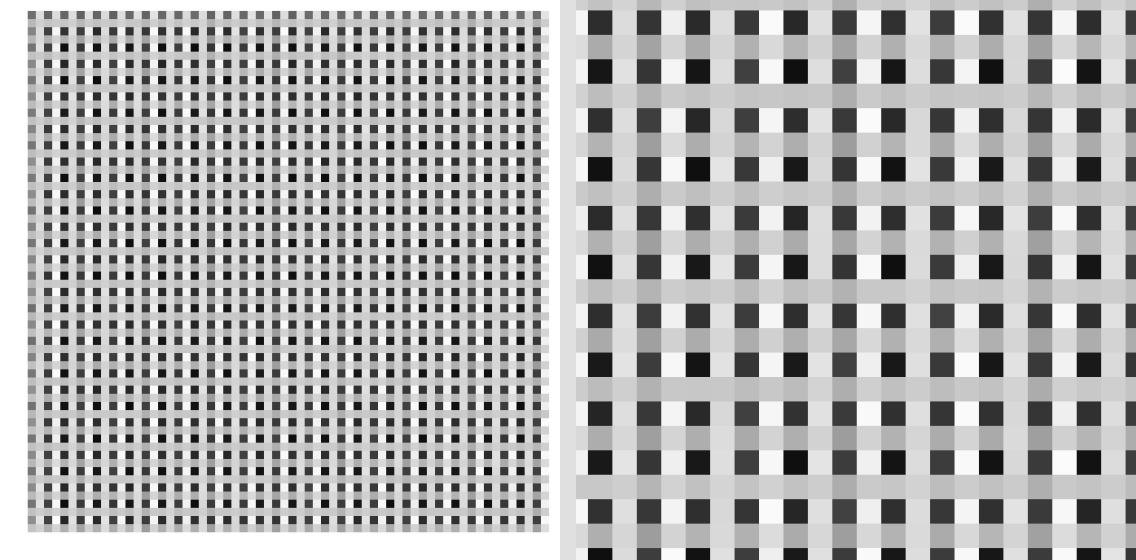
Left: the whole. Right: its middle third, enlarged.
Write a three.js fragment shader that draws this pattern.

```glsl
// Grey woven grid: 32 x 32 repeats of a two-by-two cell check inside a white margin.
// Each cell takes a tone from its column and row parity, with a slower alternation
// every four cells, paler first row and column, and a small hashed variation.

#define REPEATS 32.0
#define GRID_MIN 0.0495
#define GRID_MAX 0.9805
#define PAPER 1.0
#define DARK 0.21
#define DEEP 0.075
#define SHADE 0.72
#define LIGHT 0.83
#define PALE 0.96
#define VARIATION 0.05

varying vec2 vUv;

float hash(vec2 p) {
  return fract(sin(dot(p, vec2(127.1, 311.7))) * 43758.5453);
}

// Tone of one cell; columns count from the left, rows from the top
float cellTone(vec2 cell) {
  float count = 2.0 * REPEATS;
  if (min(cell.x, cell.y) < 0.0 || max(cell.x, cell.y) >= count) return PAPER;

  vec2 odd = mod(cell, 2.0);
  vec2 phase = mod(cell, 4.0);
  bool firstColumn = cell.x < 0.5;
  bool firstRow = cell.y < 0.5;
  float jitter = (hash(cell) - 0.5) * VARIATION;
  float tone;

  if (odd.x < 0.5 && odd.y < 0.5) {
    // Dark squares, deepest where both four-cell rhythms meet
    tone = DARK + (phase.x < 1.0 ? -0.04 : 0.02);
    if (phase.x < 1.0 && phase.y < 1.0) tone = DEEP;
    if (firstRow) tone = 0.40;
    if (firstColumn) tone = phase.y < 1.0 ? 0.46 : 0.54;
  } else if (odd.y < 0.5) {
    // Bright gaps between dark squares
    tone = phase.x > 2.0 ? PALE : 0.87;
    if (firstRow) tone = 0.88;
  } else if (odd.x < 0.5) {
    // Shaded bands above and below dark squares
    tone = SHADE + (phase.y < 2.0 ? 0.04 : -0.03);
    if (mod(cell.x, 8.0) > 5.0) tone -= 0.06;
    if (firstColumn) tone = 0.74;
  } else {
    // Light crossings
    tone = LIGHT + (phase.y < 2.0 ? -0.025 : 0.01);
  }
  return clamp(tone + jitter, 0.0, 1.0);
}

void main() {
  // Grid position in cells, with y pointing down
  float cellSize = (GRID_MAX - GRID_MIN) / (2.0 * REPEATS);
  vec2 position = vec2(vUv.x - GRID_MIN, GRID_MAX - vUv.y) / cellSize;

  // Blend neighbouring cells only across the width of their shared edge
  vec2 edgeWidth = max(fwidth(position), vec2(0.0001));
  vec2 centred = position - 0.5;
  vec2 cell = floor(centred);
  vec2 blend = clamp((fract(centred) - 0.5) / edgeWidth + 0.5, 0.0, 1.0);

  float upper = mix(cellTone(cell), cellTone(cell + vec2(1.0, 0.0)), blend.x);
  float lower = mix(cellTone(cell + vec2(0.0, 1.0)), cellTone(cell + 1.0), blend.x);
  gl_FragColor = vec4(vec3(mix(upper, lower, blend.y)), 1.0);
}
```
